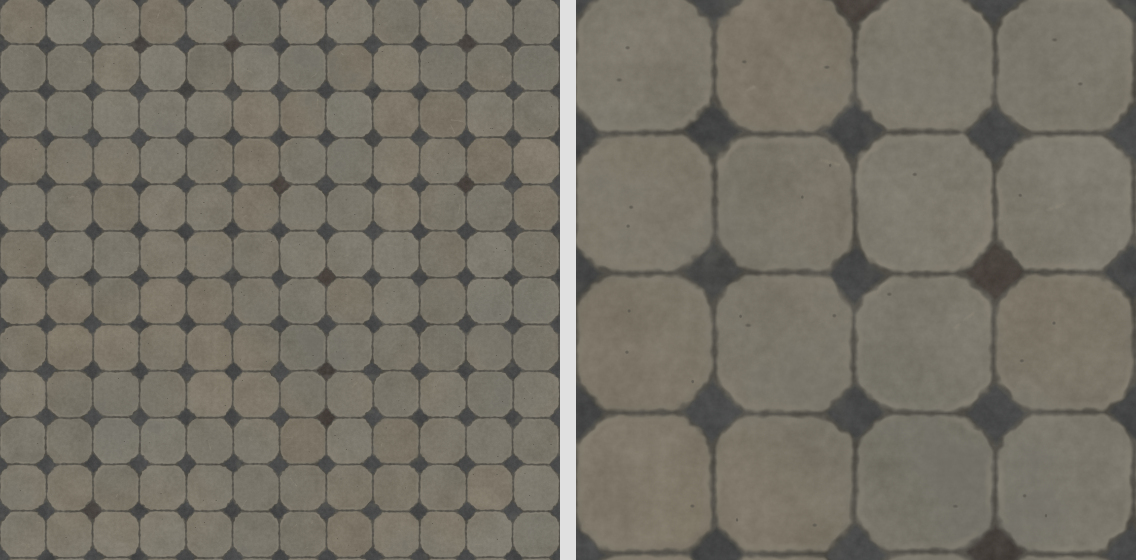
Left: the whole. Right: its middle third, enlarged.
This texture is drawn by a three.js fragment shader. Its source:

```glsl
// Worn floor of twelve by twelve pale octagon tiles with small dark diamonds
// at their corners and thin dirty joints. Distances to joints and diamonds
// give the shapes; wrapped gradient noise and hashes add wobble and wear.
varying vec2 vUv;

const float REPEATS = 12.0;
const vec2 GRID_SHIFT = vec2(-0.01, 0.05);   // all lengths are in tile widths
const float DIAMOND_RADIUS = 0.208;
const float JOINT_HALF = 0.017;
const float CORNER_ROUND = 0.055;
const float SOFTNESS = 0.018;
const float WOBBLE = 0.022;
const float ROUGHNESS = 0.014;
const float TONE_SPREAD = 0.035;
const vec3 TILE_COLOR = vec3(0.485, 0.464, 0.417);
const vec3 STAIN_COLOR = vec3(0.405, 0.392, 0.365);
const vec3 JOINT_COLOR = vec3(0.325, 0.315, 0.290);
const vec3 DIAMOND_COLOR = vec3(0.275, 0.280, 0.276);
const vec3 RUST_COLOR = vec3(0.275, 0.235, 0.210);
const vec3 DUST_COLOR = vec3(0.545, 0.520, 0.465);

vec2 hash2(vec2 p) {
  p = vec2(dot(p, vec2(127.1, 311.7)), dot(p, vec2(269.5, 183.3)));
  return fract(sin(p) * 43758.5);
}

float corner(vec2 cell, vec2 offset, float period) {
  float angle = 6.28318 * hash2(mod(cell, period)).x;
  return dot(vec2(cos(angle), sin(angle)), offset);
}

// Gradient noise over the grid, wrapping after one canvas
float noise(vec2 grid, float scale) {
  vec2 p = grid * scale;
  float period = REPEATS * scale;
  vec2 i = floor(p);
  vec2 f = p - i;
  vec2 u = f * f * f * (f * (f * 6.0 - 15.0) + 10.0);
  vec2 e = vec2(1.0, 0.0);
  return mix(mix(corner(i, f, period), corner(i + e.xy, f - e.xy, period), u.x),
             mix(corner(i + e.yx, f - e.yx, period), corner(i + e.xx, f - e.xx, period), u.x), u.y);
}

float fbm(vec2 grid, float scale) {
  float sum = 0.0;
  float gain = 0.6;
  for (int i = 0; i < 4; i++) {
    sum += gain * noise(grid, scale);
    scale *= 2.0;
    gain *= 0.6;
  }
  return sum;
}

float segment(vec2 p, vec2 a, vec2 b) {
  vec2 ab = b - a;
  return length(p - a - ab * clamp(dot(p - a, ab) / dot(ab, ab), 0.0, 1.0));
}

float smoothMin(float a, float b, float k) {
  float h = max(k - abs(a - b), 0.0) / k;
  return min(a, b) - 0.25 * h * h * k;
}

// Dark pits in x, pale scratches in y
vec2 damage(vec2 p, vec2 id) {
  vec2 marks = vec2(0.0);
  for (int i = 0; i < 3; i++) {
    vec2 seed = id + 17.0 * float(i + 1);
    vec2 center = (hash2(seed) - 0.5) * 0.75;
    vec2 pick = hash2(seed + 5.3);
    float angle = 6.28318 * pick.y;
    vec2 reach = vec2(cos(angle), sin(angle)) * mix(0.015, 0.12, pick.y);
    float pit = length((p - center) * vec2(1.0, 0.7 + pick.y));
    marks.x += step(0.62, pick.x) * (1.0 - smoothstep(0.004, 0.012 + 0.018 * pick.y, pit));
    marks.y += step(pick.x, 0.17) * (1.0 - smoothstep(0.0, 0.022, segment(p, center - reach, center + reach)));
  }
  return min(marks, 1.0);
}

void main() {
  // Slightly uneven grid
  vec2 grid = vUv * REPEATS - GRID_SHIFT;
  vec2 laid = grid + WOBBLE * vec2(noise(grid, 1.0), noise(grid + 5.0, 1.0));
  vec2 tileId = mod(floor(laid), REPEATS);
  vec2 p = fract(laid) - 0.5;
  vec2 diamondId = mod(floor(laid + 0.5), REPEATS);
  vec2 q = fract(laid + 0.5) - 0.5;
  vec2 tileRandom = hash2(tileId + 3.7);
  vec2 diamondRandom = hash2(diamondId + 41.3);

  // Wear fields
  float mottle = fbm(grid, 2.0);
  float grain = fbm(grid + 3.0, 12.0);
  float broad = noise(grid, 0.5);
  float rough = ROUGHNESS * (noise(grid, 7.0) + noise(grid, 15.0));

  // Distance into the octagon and out of the diamond
  vec2 around = abs(q + (hash2(diamondId + 9.1) - 0.5) * 0.035);
  float radius = DIAMOND_RADIUS + 0.025 * (diamondRandom.x - 0.5);
  float outside = (around.x + around.y - radius) * 0.7071 + rough;
  float inside = smoothMin(0.5 - max(abs(p.x), abs(p.y)), outside, CORNER_ROUND) + rough;
  float tileMask = smoothstep(JOINT_HALF - SOFTNESS, JOINT_HALF + SOFTNESS, inside);
  float diamondMask = 1.0 - smoothstep(-SOFTNESS, SOFTNESS, outside + 0.006);

  // Pale tile: tone, stains, worn rim and damage
  vec3 tile = TILE_COLOR + TONE_SPREAD * (tileRandom.x - 0.5);
  tile += vec3(0.012, 0.0, -0.012) * (tileRandom.y - 0.5 + broad);
  tile += 0.055 * mottle + 0.04 * grain;
  tile = mix(tile, STAIN_COLOR, 0.5 * smoothstep(0.12, 0.6, mottle * 0.7 - broad * 0.6));
  float rim = smoothstep(0.015, 0.04, inside) * (1.0 - smoothstep(0.04, 0.085, inside));
  tile = mix(tile, DUST_COLOR, rim * clamp(0.25 + 0.8 * noise(grid, 3.0), 0.0, 0.6));
  tile = mix(tile, STAIN_COLOR, 0.3 * tileRandom.y * (1.0 - smoothstep(0.0, 0.09, inside)));
  vec2 marks = damage(p, tileId);
  tile = mix(tile, JOINT_COLOR, 0.65 * marks.x);
  tile = mix(tile, DUST_COLOR, marks.y * clamp(0.4 + grain, 0.0, 0.7));

  // Dark diamond: tone, occasional rust and dust
  vec3 diamond = mix(DIAMOND_COLOR, RUST_COLOR, 0.7 * smoothstep(0.88, 1.0, diamondRandom.y));
  diamond += 0.035 * (diamondRandom.x - 0.5) + 0.05 * mottle + 0.05 * grain;
  diamond = mix(diamond, STAIN_COLOR, 0.4 * smoothstep(0.15, 0.6, noise(grid + 7.0, 4.0)));

  // Joints under both kinds of tile
  vec3 color = JOINT_COLOR + 0.06 * noise(grid, 2.0) + 0.05 * grain;
  color = mix(color, diamond, diamondMask);
  color = mix(color, tile, tileMask);
  gl_FragColor = vec4(color, 1.0);
}
```
